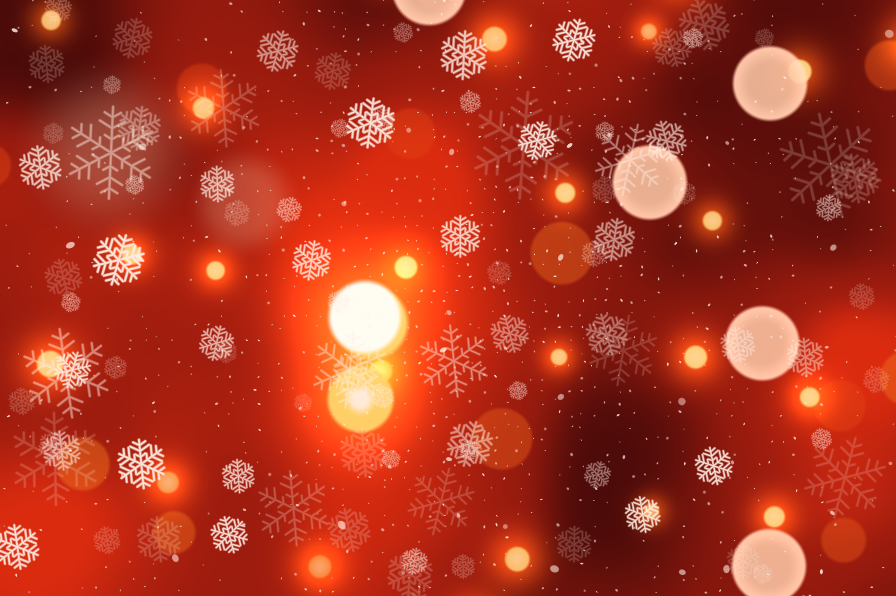
Write a Shadertoy shader that draws this background.

```glsl
#define DARK vec3(0.29, 0.04, 0.035)
#define RED vec3(0.60, 0.105, 0.055)
#define SCARLET vec3(0.86, 0.17, 0.06)
#define AMBER vec3(0.95, 0.47, 0.12)
#define GOLD vec3(1.0, 0.83, 0.42)
#define CREAM vec3(0.98, 0.77, 0.64)
#define SNOW vec3(1.0, 0.93, 0.89)
#define PALE_RADIUS 0.062
#define LIGHT_CELL 0.25
#define FLAKE_CELL 0.165
#define SPECK_CELL 0.021

const float PI = 3.14159;

vec3 hash3(vec2 p) {
    vec3 k = vec3(dot(p, vec2(127.1, 311.7)), dot(p, vec2(269.5, 183.3)), dot(p, vec2(419.2, 371.9)));
    return fract(sin(k) * 43758.5);
}

mat2 rotate(float a) { return mat2(cos(a), sin(a), -sin(a), cos(a)); }

float noise(vec2 p) {
    vec2 i = floor(p), f = fract(p);
    f = f * f * (3.0 - 2.0 * f);
    return mix(mix(hash3(i).x, hash3(i + vec2(1, 0)).x, f.x),
               mix(hash3(i + vec2(0, 1)).x, hash3(i + vec2(1, 1)).x, f.x), f.y);
}

float blob(vec2 p, vec2 c, float r) { p = (p - c) / r; return exp(-dot(p, p)); }

float disc(vec2 p, vec2 c, float r, float soft) {
    return 1.0 - smoothstep(r - soft, r + soft, length(p - c));
}

float segment(vec2 p, vec2 a, vec2 b) {
    vec2 ab = b - a;
    return length(p - a - ab * clamp(dot(p - a, ab) / dot(ab, ab), 0.0, 1.0));
}

// Six-fold crystal of unit radius with three pairs of twigs per arm
float snowflake(vec2 q, float thickness, float reach) {
    float a = mod(atan(q.y, q.x) + PI / 6.0, PI / 3.0) - PI / 6.0;
    q = length(q) * vec2(cos(a), abs(sin(a)));
    float d = segment(q, vec2(0), vec2(0.96, 0));
    for (int k = 0; k < 3; k++) {
        float t = 0.28 + 0.23 * float(k);
        float twig = reach * min(0.85 * t, 1.02 - t);
        d = min(d, segment(q, vec2(t, 0), vec2(t, 0) + twig * vec2(0.5, 0.866)));
    }
    return d - thickness;
}

void addFlakes(inout vec3 col, vec2 p, float cell, float size, float density,
               vec2 opacity, float thickness, float reach, float seed) {
    float px = 1.0 / iResolution.y;
    for (int n = 0; n < 9; n++) {
        vec2 id = floor(p / cell) + vec2(n % 3, n / 3) - 1.0;
        vec3 h = hash3(id + seed), k = hash3(id + seed + 31.7);
        float r = size * mix(0.75, 1.2, k.x);
        vec2 q = (p - (id + 0.5 + 0.7 * (h.xy - 0.5)) * cell) / r;
        if (h.z > density || dot(q, q) > 1.3) continue;
        float d = r * snowflake(rotate(PI / 2.0 + 0.6 * (k.y - 0.5)) * q, thickness, reach);
        float alpha = mix(opacity.x, opacity.y, smoothstep(0.3, 0.75, k.z));
        col = mix(col, SNOW, alpha * (1.0 - smoothstep(-px, px, d)));
    }
}

// Dim amber discs and small golden lamps with a halo
void addLights(inout vec3 col, vec2 p) {
    for (int n = 0; n < 9; n++) {
        vec2 id = floor(p / LIGHT_CELL) + vec2(n % 3, n / 3) - 1.0;
        vec3 h = hash3(id + 5.3), k = hash3(id + 17.9);
        vec2 c = (id + 0.5 + 0.8 * (h.xy - 0.5)) * LIGHT_CELL;
        vec2 big = (id + k.yx) * LIGHT_CELL;
        if (k.z < 0.45)
            col = mix(col, mix(SCARLET, AMBER, h.y), 0.45 * disc(p, big, mix(0.035, 0.055, h.x), 0.004));
        if (h.z > 0.8) continue;
        float r = mix(0.013, 0.025, k.x);
        col += AMBER * vec3(0.5, 0.5, 0.3) * blob(p, c, 2.2 * r);
        vec3 lamp = mix(mix(AMBER, GOLD, smoothstep(0.0, 0.5, k.y)), SNOW, 0.4 * blob(p, c, r));
        col = mix(col, lamp, 0.92 * disc(p, c, r, 0.003));
    }
}

void addSpecks(inout vec3 col, vec2 p, float cell, float size, float density, float seed) {
    vec2 id = floor(p / cell);
    vec3 h = hash3(id + seed), k = hash3(id + seed + 9.1);
    vec2 q = rotate(k.x * PI) * (p - (id + 0.25 + 0.5 * h.xy) * cell);
    float r = size * mix(0.35, 1.0, k.y * k.y);
    float d = length(q * vec2(1.0, mix(1.0, 1.9, k.z))) - r;
    float soft = 0.8 / iResolution.y;
    col = mix(col, SNOW, step(h.z, density) * mix(0.45, 0.9, k.z) * (1.0 - smoothstep(-soft, soft, d)));
}

void mainImage(out vec4 fragColor, in vec2 fragCoord) {
    vec2 p = fragCoord / iResolution.y;

    // Blurred red backdrop
    float tone = 0.42 + 0.55 * (noise(p * 3.0 + 2.0) - 0.5) + 0.25 * (noise(p * 7.0) - 0.5);
    tone += 0.5 * blob(p, vec2(0.6, 0.48), 0.38) + 0.45 * blob(p, vec2(1.45, 0.36), 0.2);
    tone += 0.35 * blob(p, vec2(0.05, 0.08), 0.2) - 0.35 * blob(p, vec2(1.0, 0.1), 0.25);
    tone -= 0.25 * blob(p, vec2(1.2, 0.87), 0.35) + 0.25 * blob(p, vec2(0.0, 0.95), 0.3);
    vec3 col = mix(DARK, RED, smoothstep(0.0, 0.5, tone));
    col = mix(col, SCARLET, smoothstep(0.45, 0.95, tone));

    // Rosy haze
    col = mix(col, CREAM, 0.3 * disc(p, vec2(0.18, 0.75), 0.1, 0.07));
    col = mix(col, CREAM, 0.25 * disc(p, vec2(0.41, 0.66), 0.07, 0.03));
    addLights(col, p);

    // Pale discs with a brighter rim
    for (int i = 0; i < 5; i++) {
        float f = float(i);
        vec2 c = vec2(1.22 + 0.13 * cos(2.1 * f - 1.0), 0.05 + 0.27 * f + 0.12 * sin(f * PI / 3.0));
        if (i == 4) c = vec2(0.72, 1.02);
        float rim = smoothstep(0.5, 1.0, length(p - c) / PALE_RADIUS);
        col = mix(col, CREAM + 0.1 * rim, 0.88 * disc(p, c, PALE_RADIUS, 0.004));
    }

    // Two hot lights in a golden glow
    vec2 hot = vec2(0.612, 0.468), warm = vec2(0.605, 0.33);
    col += AMBER * (0.8 * blob(p, hot, 0.1) + 0.6 * blob(p, warm, 0.085));
    col = mix(col, GOLD, disc(p, hot + vec2(0.012, -0.01), 0.06, 0.006));
    col = mix(col, vec3(1.0, 0.99, 0.95), disc(p, hot, 0.06, 0.006));
    col = mix(col, GOLD, 0.95 * disc(p, warm, 0.055, 0.005));
    col = mix(col, SNOW, 0.9 * disc(p, warm, 0.02, 0.01));

    // Snow: large faint, small faint, then crisp crystals and drifting flecks
    addFlakes(col, p, 0.32, 0.078, 0.8, vec2(0.2, 0.5), 0.026, 0.7, 3.0);
    addFlakes(col, p, 0.15, 0.02, 0.6, vec2(0.25, 0.6), 0.05, 1.0, 41.0);
    addFlakes(col, p, FLAKE_CELL, 0.038, 0.8, vec2(0.22, 0.95), 0.048, 1.0, 77.0);
    float drift = blob(p, vec2(0.82, 0.5), 0.5);
    addSpecks(col, p, SPECK_CELL, 0.0028, 0.08 + 0.55 * drift, 13.0);
    addSpecks(col, p, 0.09, 0.008, 0.1 + 0.3 * drift, 61.0);

    fragColor = vec4(clamp(col, 0.0, 1.0), 1.0);
}
```
